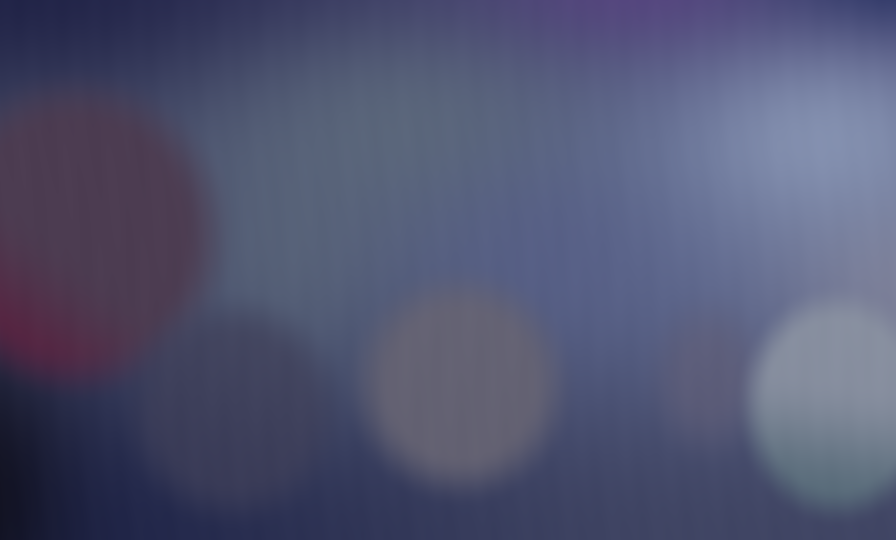
Reproduce this background procedurally as a Shadertoy shader.

```glsl
// Soft out-of-focus lights glowing through a dusky navy and slate haze.

// Backdrop colours, left and right ends of three horizontal bands
const vec3 LOW_LEFT   = vec3(0.12, 0.14, 0.28);
const vec3 LOW_RIGHT  = vec3(0.25, 0.27, 0.39);
const vec3 MID_LEFT   = vec3(0.26, 0.28, 0.39);
const vec3 MID_RIGHT  = vec3(0.37, 0.41, 0.56);
const vec3 HIGH_LEFT  = vec3(0.13, 0.14, 0.28);
const vec3 HIGH_RIGHT = vec3(0.31, 0.30, 0.48);

// Haze colours
const vec3 SEA_GREY   = vec3(0.36, 0.41, 0.48);
const vec3 DUSK_BLUE  = vec3(0.33, 0.36, 0.52);
const vec3 PALE_BLUE  = vec3(0.53, 0.58, 0.70);
const vec3 LAVENDER   = vec3(0.50, 0.51, 0.60);
const vec3 PURPLE     = vec3(0.34, 0.26, 0.50);
const vec3 NIGHT_BLUE = vec3(0.14, 0.18, 0.37);
const vec3 NEAR_BLACK = vec3(0.06, 0.06, 0.11);

// Light disc colours
const vec3 CRIMSON    = vec3(0.36, 0.12, 0.24);
const vec3 MAUVE      = vec3(0.30, 0.23, 0.31);
const vec3 DIM_GREY   = vec3(0.25, 0.25, 0.35);
const vec3 WARM_GREY  = vec3(0.40, 0.39, 0.45);
const vec3 ROSE_GREY  = vec3(0.38, 0.37, 0.47);
const vec3 MIST_GREEN = vec3(0.35, 0.43, 0.48);
const vec3 SILVER     = vec3(0.54, 0.57, 0.63);

const float GRAIN = 0.004;

// Coverage of an ellipse whose edge fades over radius * (1 -+ softness)
float disc(vec2 uv, vec2 centre, vec2 radius, float softness) {
    float d = length((uv - centre) / radius);
    return 1.0 - smoothstep(1.0 - softness, 1.0 + softness, d);
}

// Bell-shaped haze with no visible edge
float haze(vec2 uv, vec2 centre, vec2 spread) {
    vec2 d = (uv - centre) / spread;
    return exp(-dot(d, d));
}

vec3 backdrop(vec2 uv) {
    float across = smoothstep(0.0, 0.8, uv.x);
    vec3 low  = mix(LOW_LEFT, LOW_RIGHT, across);
    vec3 mid  = mix(MID_LEFT, MID_RIGHT, across);
    vec3 high = mix(HIGH_LEFT, HIGH_RIGHT, across);
    vec3 col = mix(low, mid, smoothstep(0.0, 0.58, uv.y));
    return mix(col, high, smoothstep(0.68, 1.02, uv.y));
}

vec3 addHazes(vec3 col, vec2 uv) {
    col = mix(col, SEA_GREY, 0.85 * haze(uv, vec2(0.46, 0.76), vec2(0.20, 0.20)));
    col = mix(col, SEA_GREY, 0.60 * haze(uv, vec2(0.32, 0.52), vec2(0.13, 0.26)));
    col = mix(col, DUSK_BLUE, 0.60 * haze(uv, vec2(0.62, 0.55), vec2(0.14, 0.17)));
    col = mix(col, PURPLE, 0.75 * haze(uv, vec2(0.72, 1.02), vec2(0.15, 0.10)));
    col = mix(col, NIGHT_BLUE, 0.90 * haze(uv, vec2(1.03, 1.04), vec2(0.16, 0.12)));
    col = mix(col, LAVENDER, 0.90 * haze(uv, vec2(1.02, 0.48), vec2(0.15, 0.22)));
    col = mix(col, PALE_BLUE, 0.90 * haze(uv, vec2(0.92, 0.74), vec2(0.16, 0.18)));
    return mix(col, NEAR_BLACK, 0.95 * haze(uv, vec2(-0.03, 0.08), vec2(0.10, 0.28)));
}

vec3 addDiscs(vec3 col, vec2 uv) {
    // Red light, strongest along its lower left rim
    vec2 redCentre = vec2(0.085, 0.565);
    vec2 fromRed = (uv - redCentre) / vec2(0.15, 0.26);
    float rim = smoothstep(0.1, 1.1, dot(fromRed, normalize(vec2(-0.6, -0.8))));
    vec3 red = mix(MAUVE, CRIMSON, rim);
    col = mix(col, red, 0.92 * disc(uv, redCentre, vec2(0.15, 0.26), 0.22));

    // Dim lights
    col = mix(col, DIM_GREY, 0.70 * disc(uv, vec2(0.26, 0.24), vec2(0.105, 0.18), 0.28));
    col = mix(col, ROSE_GREY, 0.65 * disc(uv, vec2(0.79, 0.30), vec2(0.05, 0.11), 0.60));

    // Warm light below the middle
    col = mix(col, WARM_GREY, 0.92 * disc(uv, vec2(0.514, 0.287), vec2(0.105, 0.18), 0.28));

    // Silver light with a green lower edge
    float lift = smoothstep(0.06, 0.30, uv.y + 0.25 * (uv.x - 0.93));
    vec3 silver = mix(MIST_GREEN, SILVER, lift);
    return mix(col, silver, 0.92 * disc(uv, vec2(0.935, 0.25), vec2(0.098, 0.19), 0.20));
}

void mainImage(out vec4 fragColor, in vec2 fragCoord) {
    vec2 uv = fragCoord / iResolution.xy;
    vec3 col = addDiscs(addHazes(backdrop(uv), uv), uv);

    // Faint woven streaks
    float weave = sin(uv.x * 190.0 + sin(uv.y * 9.0)) * sin(uv.x * 71.0 + uv.y * 13.0);
    col += GRAIN * weave;

    fragColor = vec4(clamp(col, 0.0, 1.0), 1.0);
}
```
